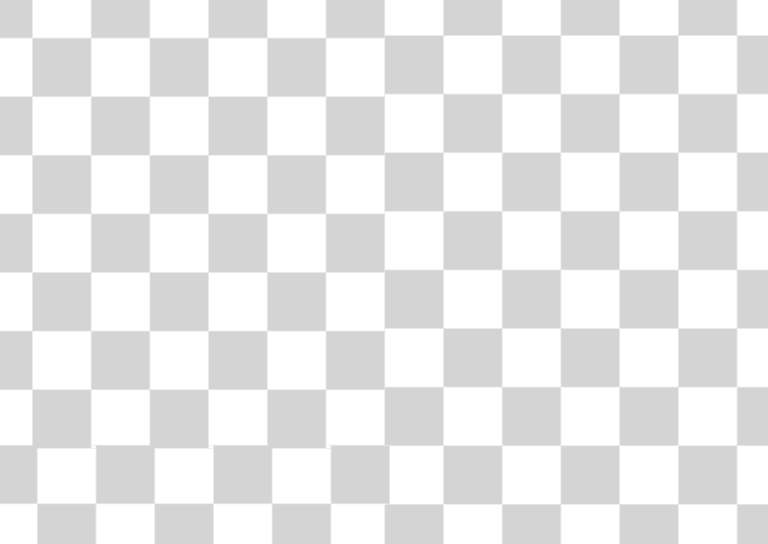
This pattern is drawn by a WebGL 1 fragment shader. Its source:

```glsl
precision highp float;
// A grey and white checkerboard pieced together from three slightly misaligned
// sheets. Each sheet is a product of two triangle waves, clipped to its own
// region; where sheets overlap, the darker one shows.

uniform vec2 u_resolution;

// Signed distance to the nearest integer, alternating in sign from cell to cell.
vec2 alternatingDistance(vec2 p) {
  return 0.5 - abs(mod(p + 0.5, 2.0) - 1.0);
}

// Soft step across zero: 0 below -softness, 1 above +softness.
float ramp(float d, float softness) {
  return clamp(0.5 + 0.5 * d / softness, 0.0, 1.0);
}

// Grey coverage of a checkerboard whose first full grey cell starts at origin.
float checker(vec2 p, vec2 origin, vec2 softness) {
  vec2 side = clamp(alternatingDistance(p - origin) / softness, -1.0, 1.0);
  return 0.5 + 0.5 * side.x * side.y;
}

void main() {
  // One unit is one cell; y runs down from the top edge.
  vec2 cells = vec2(13.079, 9.283);
  vec2 uv = gl_FragCoord.xy / u_resolution;
  vec2 p = vec2(uv.x, 1.0 - uv.y) * cells;
  vec2 softness = max(vec2(0.015), 0.5 * cells / u_resolution);

  // Upper left sheet, ending after six columns and seven rows.
  float upperLeft = checker(p, vec2(0.552, 0.65), softness);
  upperLeft = min(upperLeft, ramp(6.552 - p.x, softness.x));
  upperLeft = min(upperLeft, ramp(7.65 - p.y, softness.y));

  // Lower left strip, shifted right and overlapping both neighbours.
  float lowerLeft = checker(p, vec2(0.635, 0.597), softness);
  lowerLeft = min(lowerLeft, ramp(6.635 - p.x, softness.x));
  lowerLeft = min(lowerLeft, ramp(p.y - 7.597, softness.y));

  // Right sheet, slightly higher than the left one.
  float right = checker(p, vec2(0.552, 0.606), softness);
  right = min(right, ramp(p.x - 6.552, softness.x));

  float grey = max(right, max(upperLeft, lowerLeft));
  gl_FragColor = vec4(vec3(mix(1.0, 0.83, grey)), 1.0);
}
```
